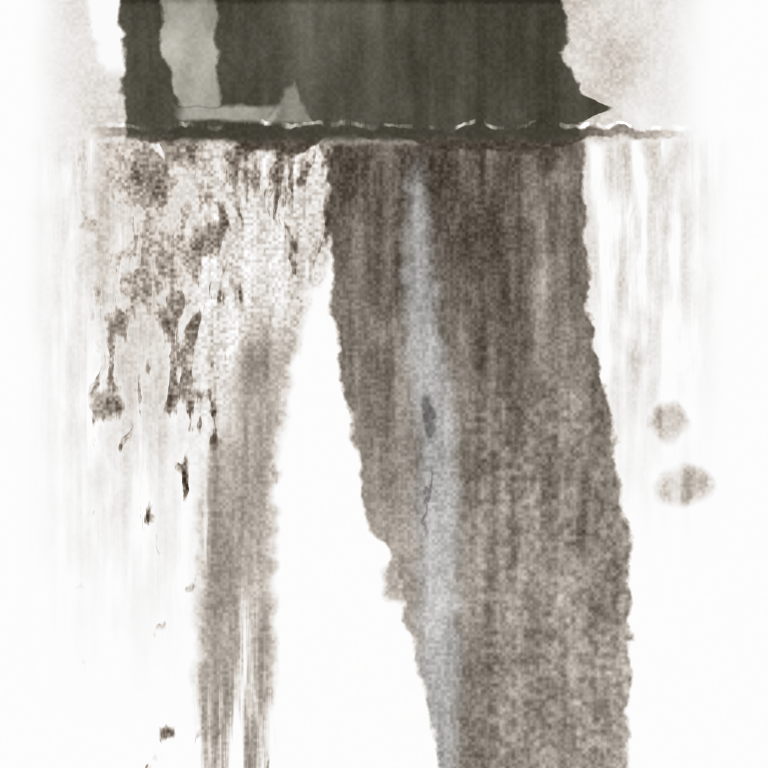
This texture is drawn by a Shadertoy shader. Its source:

```glsl
// A weathered plaster wall: a dark slab above a cracked ledge, stains running down over white.
// Soft masks layer one brightness value; stretched value noise adds streaks, flakes and grain,
// and a warm tint colours the result.

const float EDGE = 0.004;      // softness of borders
const float WOBBLE = 0.022;    // raggedness of borders
const float GRAIN_FREQ = 250.0;
const float GRAIN = 0.15;
const float LEDGE = 0.178;     // depth below the top
const float SLAB_TONE = 0.285;
const float STAIN_TOP = 0.36;
const float STAIN_LOW = 0.55;
const float VEIN_TONE = 0.71;
const float LEG_TONE = 0.68;
const vec3 WARM = vec3(0.03, 0.0, -0.035);
const vec3 OLIVE = vec3(0.018, 0.006, -0.032);
const vec3 RUST = vec3(0.045, 0.0, -0.04);
const vec3 COOL = vec3(0.005, 0.0, -0.008);

float hash(vec2 p) {
    vec3 q = fract(p.xyx * 0.1031);
    q += dot(q, q.yzx + 33.33);
    return fract((q.x + q.y) * q.z);
}

float noise(vec2 p) {
    vec2 i = floor(p), f = fract(p);
    f = f * f * (3.0 - 2.0 * f);
    return mix(mix(hash(i), hash(i + vec2(1, 0)), f.x),
               mix(hash(i + vec2(0, 1)), hash(i + vec2(1, 1)), f.x), f.y);
}

// Layered noise centred on zero
float fbm(vec2 p) {
    float sum = -0.5, amp = 0.533;
    for (int i = 0; i < 4; i++) {
        sum += amp * noise(p);
        p = p * 2.03 + 17.3;
        amp *= 0.5;
    }
    return sum;
}

float ramp(float v, float a, float b) { return clamp((v - a) / (b - a), 0.0, 1.0); }
float fall(float v, float a, float b) { return 1.0 - smoothstep(a, b, v); }
float band(float v, float a, float b, float s) {
    return smoothstep(a - s, a + s, v) * fall(v, b - s, b + s);
}
float blob(vec2 p, vec2 c, vec2 r) { return fall(length((p - c) / r), 0.55, 1.1); }

void mainImage(out vec4 fragColor, in vec2 fragCoord) {
    vec2 p = fragCoord / iResolution.xy;
    p.y = 1.0 - p.y;
    float d = p.y;             // depth, measured downwards

    // Surface noises
    float grain = noise(p * GRAIN_FREQ) - 0.5;
    float streak = fbm(p * vec2(75, 6));
    float mottle = fbm(p * vec2(24, 13) + 5.0);
    float flake = fbm(vec2(p.x * 58.0 + 3.0 * mottle, d * 21.0));
    float rough = fbm(p * 42.0 + 31.0);
    vec2 q = p + WOBBLE * vec2(rough, mottle);
    float x = q.x;
    float below = smoothstep(LEDGE - EDGE, LEDGE + 0.012, q.y), above = 1.0 - below;

    // Faint haze at both sides
    float haze = band(p.x, 0.09, 0.25, 0.07) * fall(d, 0.3, 0.95)
               + band(p.x, 0.76, 0.9, 0.06) * fall(d, 0.22, 0.75);
    float tone = 0.99 - below * haze * max(0.0, 0.09 + 0.45 * streak + 0.25 * flake);
    vec3 tint = WARM;

    // Flaking wash, bounded by the white wedge
    float legRight = 0.437 - 0.052 * ramp(d, 0.3, 0.43) - 0.032 * ramp(d, 0.43, 0.63);
    float wash = below * band(x, 0.12, legRight, 0.012 + 0.04 * fall(p.x, 0.2, 0.3));
    float grey = wash * smoothstep(0.22, 0.28, p.x) * fall(d, 0.42, 0.7);
    tone = mix(tone, 0.82 + 0.5 * streak + 0.2 * grain, grey * 0.8);
    float washFade = fall(d + 0.5 * streak + 0.25 * smoothstep(0.24, 0.32, p.x), 0.26, 0.73);
    float cover = wash * smoothstep(0.38, 0.66, wash * washFade * 0.72 - flake * 1.6);
    tone = mix(tone, 0.64 + 0.9 * flake + 0.5 * streak + 0.25 * grain, cover * 0.85);
    tint = mix(tint, RUST, cover * 0.7);

    // Grey leg beside the wedge
    float leg = band(x, 0.325 - 0.065 * ramp(d, 0.4, 0.65), legRight, 0.012);
    leg *= smoothstep(0.38, 0.48, d) * fall(d + 0.7 * streak, 0.78, 1.0);
    tone = mix(tone, LEG_TONE + 0.35 * streak + 0.25 * mottle, leg * 0.95);

    // Broad dark stain
    float left = 0.43 + 0.018 * ramp(d, 0.4, 0.5) + 0.035 * ramp(d, 0.5, 0.69)
               + 0.025 * ramp(d, 0.69, 0.72) + 0.07 * ramp(d, 0.72, 1.0);
    float right = 0.763 + 0.027 * ramp(d, 0.38, 0.52) + 0.03 * ramp(d, 0.52, 0.7);
    float stain = below * band(x, left, right, EDGE);
    float dark = mix(STAIN_TOP, STAIN_LOW, smoothstep(0.2, 0.78, d)) + 0.3 * streak + 0.25 * mottle;
    dark += 0.07 * band(p.x, 0.4, 0.54, 0.03) * smoothstep(0.32, 0.45, d);
    dark += 0.14 * band(p.x, 0.68, 0.725, 0.02) * band(d, 0.22, 0.43, 0.05);
    dark += 0.13 * smoothstep(0.7, 0.82, p.x) * smoothstep(0.65, 1.0, d);
    dark += 0.4 * max(flake - 0.05, 0.0) * fall(d, 0.4, 0.5);
    dark += 0.2 * (noise(p * 130.0) - 0.5) * smoothstep(0.58, 0.64, p.x) * smoothstep(0.35, 0.6, d);

    // Pale vein with a dark knot and a crack
    float veinX = 0.545 + 0.026 * ramp(d, 0.35, 0.62);
    float veinHalf = 0.012 + 0.014 * ramp(d, 0.25, 0.5);
    float vein = band(x, veinX - veinHalf, veinX + veinHalf, 0.012) * smoothstep(0.18, 0.26, d);
    dark = mix(dark, VEIN_TONE + 0.25 * mottle + 0.15 * streak, vein * 0.88);
    dark -= 0.25 * blob(q, vec2(0.557, 0.545), vec2(0.013, 0.034));
    dark -= 0.2 * band(x, 0.556, 0.559, 0.002) * band(d, 0.61, 0.7, 0.02);
    tone = mix(tone, dark, stain);
    tint = mix(tint, mix(WARM, COOL, vein), stain);

    // Smudges
    float smudge = blob(q, vec2(0.87, 0.553), vec2(0.027)) * 0.7
                 + blob(q, vec2(0.89, 0.63), vec2(0.04, 0.03))
                 + blob(q, vec2(0.518, 0.76), vec2(0.022, 0.03)) * (1.0 - stain);
    tone -= smudge * (0.25 + 0.5 * mottle + 0.3 * streak);

    // Pale plaster either side of the slab
    float pale = mix(0.82, 0.9, smoothstep(0.76, 0.86, p.x)) + 0.25 * mottle;
    tone = mix(tone, pale, above * band(p.x, 0.09, 0.88, 0.06));
    tone = mix(tone, 0.98, above * band(x, 0.115 + 0.2 * d, 0.158, EDGE) * fall(q.y, 0.09, 0.11));

    // Dark slab with a pale chip and a small peak
    float slabRight = 0.735 + 0.018 * ramp(d, 0.08, 0.11) + 0.05 * band(d, 0.132, 0.15, 0.012);
    float slab = above * band(x, 0.158, slabRight, EDGE);
    float slabTone = SLAB_TONE + 0.15 * mottle + 0.1 * streak + 0.05 * band(p.x, 0.37, 0.5, 0.015);
    float chip = band(x, 0.207 + 0.025 * ramp(d, 0.06, 0.13), 0.285, EDGE) * fall(q.y, 0.135, 0.145);
    chip = max(chip, band(x, 0.23, 0.355, 0.01) * band(q.y, 0.137, 0.155, EDGE));
    slabTone = mix(slabTone, 0.66 + 0.4 * mottle, chip);
    float peak = (q.y - 0.105) * 0.6 - abs(x - 0.378);
    slabTone += 0.2 * smoothstep(-EDGE, EDGE, peak) * fall(q.y, 0.155, 0.163);
    tone = mix(tone, slabTone - 0.08 * fall(d, 0.0, 0.008), slab);
    tint = mix(tint, OLIVE, slab);

    // Cracked ledge: shadow and broken highlight
    float crack = d - LEDGE + 0.008 - 0.025 * mottle - 0.012 * rough;
    float span = band(p.x, 0.16, 0.86, 0.05);
    float thick = 0.003 + 0.011 * band(p.x, 0.31, 0.41, 0.02) + 0.009 * band(p.x, 0.54, 0.74, 0.03);
    float shadow = fall(abs(crack - thick), thick, thick + 0.006);
    tone = mix(tone, 0.25 + 0.25 * smoothstep(0.75, 0.8, p.x), shadow * span * 0.85);
    tone += fall(abs(crack + 0.006), 0.001, 0.004) * span * max(0.0, 0.12 + streak);

    // Grain and tint fade out on bare white
    float body = fall(tone, 0.75, 1.0);
    tone = clamp(tone + GRAIN * grain * body * mix(1.0, 0.35, slab), 0.18, 0.995);
    fragColor = vec4(clamp(tone + tint * body, 0.0, 1.0), 1.0);
}
```
